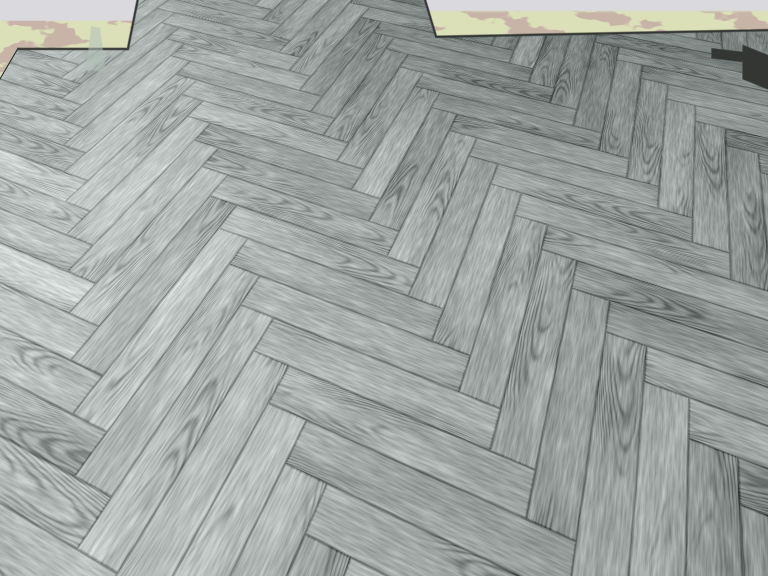
Give the GLSL for this pattern, as a Shadertoy shader.

```glsl
// Grey oak herringbone floor seen in perspective, with bare wall bases at the far edge.
#define PLANK_LENGTH 6.0     // in plank widths
#define HORIZON 0.677        // height of the vanishing line above the canvas
#define VANISH_X 0.078       // where the zigzag columns converge
#define SEAM_WIDTH 0.03
#define SEAM_DARK 0.30
#define FIGURE_DARK 0.17     // strength of the arched growth rings
#define FIBRE_DARK 0.15
#define PLANK_VARIATION 0.08
#define BASE_TONE 0.735
#define CREAM vec3(0.86, 0.88, 0.72)
#define DARK vec3(0.20, 0.21, 0.20)

float hash(vec2 p) {
    return fract(sin(dot(p, vec2(127.1, 311.7))) * 43758.5);
}

// Cellular noise: distance to the nearest scattered point
float cells(vec2 p) {
    vec2 cell = floor(p), f = fract(p);
    float nearest = 2.0;
    for (int y = -1; y <= 1; y++)
        for (int x = -1; x <= 1; x++) {
            vec2 o = vec2(x, y);
            vec2 point = vec2(hash(cell + o), hash(cell + o + 57.3));
            nearest = min(nearest, length(o + point - f));
        }
    return nearest;
}

// Layered sines, roughly -1 to 1
float waves(vec2 p) {
    float sum = 0.0, amp = 0.55;
    for (int i = 0; i < 4; i++) {
        sum += amp * sin(p.x + 1.6 * sin(p.y + float(i)));
        p = mat2(0.8, 0.6, -0.6, 0.8) * p * 1.9 + 1.3;
        amp *= 0.55;
    }
    return sum;
}

// Canvas (y down) to floor, in plank widths along both plank directions
vec2 toFloor(vec2 p) {
    float q = 1.0 / (p.y + HORIZON);
    float u = (p.x - VANISH_X) * q;
    float across = 24.24 * (u - 0.323);
    float toward = 9.675 * u - 38.88 * q + 0.52;
    return 0.5 * vec2(toward + across, toward - across);
}

// xy: place along and across the plank, zw: plank id
vec4 herringbone(vec2 p) {
    vec2 cell = floor(p), f = p - cell;
    float d = cell.x - cell.y;
    float period = floor(d / (2.0 * PLANK_LENGTH));
    float m = d - period * 2.0 * PLANK_LENGTH;
    if (m < PLANK_LENGTH) return vec4(m + f.x, f.y, cell.y, period);
    return vec4(2.0 * PLANK_LENGTH - 1.0 - m + f.y, f.x, cell.x, period + 0.5);
}

// Tone offset from growth rings, fibres and smoky streaks
float woodGrain(vec2 g, float seed, float detail) {
    vec2 shift = vec2(seed * 61.0, seed * 37.0);
    float heart = 0.3 + 0.4 * fract(seed * 17.0) + 0.10 * sin(g.x * 0.9 + seed * 40.0);
    float d = g.y - heart;
    float facing = fract(seed * 29.0) < 0.5 ? -1.0 : 1.0;
    float field = 1.3 * facing * g.x + 19.0 * d * d + 0.65 * waves(g * vec2(0.9, 2.0) + shift);
    float ring = 0.5 + 0.5 * sin(6.2832 * field);
    float figured = smoothstep(-0.05, 0.75, waves(g * vec2(0.55, 1.8) + shift.yx));
    float fibre = cells(g * vec2(1.3, 15.0) + shift) + 0.6 * cells(g * vec2(3.0, 34.0) + shift) - 0.75;
    float smoke = waves(g * vec2(0.7, 4.5) + shift);
    return 0.04 * smoke - FIGURE_DARK * figured * (0.25 + detail * (ring * ring - 0.2))
         + FIBRE_DARK * detail * fibre;
}

vec3 floorColor(vec2 p) {
    vec2 f = toFloor(p);
    float px = 0.7 * max(length(dFdx(f)), length(dFdy(f)));
    vec4 plank = herringbone(f);
    float seed = hash(plank.zw);
    float detail = 1.0 / (1.0 + 40.0 * px * px);
    // Daylight falls from the left, with soft bands on the near floor
    float tone = BASE_TONE - 0.085 * p.x;
    tone += 0.07 * exp(-6.0 * dot(p - vec2(0.15, 0.45), p - vec2(0.15, 0.45)));
    tone -= 0.10 * smoothstep(0.4, 0.0, p.y) * smoothstep(0.1, 0.8, p.x);
    tone += 0.025 * sin(13.0 * p.y + 7.0 * p.x) * smoothstep(0.7, 0.1, p.x) * smoothstep(0.4, 0.7, p.y);
    tone += PLANK_VARIATION * (seed - 0.5) + woodGrain(plank.xy, seed, detail);
    vec2 edge = min(plank.xy, vec2(PLANK_LENGTH, 1.0) - plank.xy);
    float seam = 1.0 - smoothstep(0.0, SEAM_WIDTH + px, min(edge.x, edge.y));
    tone -= SEAM_DARK * seam * SEAM_WIDTH / (SEAM_WIDTH + 0.6 * px);
    return vec3(tone - 0.03, tone, tone - 0.007);
}

float slantedBox(vec2 p, vec2 center, vec2 halfSize, float slant) {
    p -= center;
    p.y -= slant * p.x;
    vec2 d = abs(p) - halfSize;
    return max(d.x, d.y);
}

void mainImage(out vec4 fragColor, in vec2 fragCoord) {
    float px = 1.0 / iResolution.y;
    vec3 color = vec3(0.0);
    for (int i = 0; i < 4; i++) {
        vec2 jitter = 0.5 * vec2(i % 2, i / 2) - 0.25;
        vec2 s = (fragCoord + jitter) * px;
        color += 0.25 * floorColor(vec2(s.x, 1.0 - s.y));
    }
    vec2 p = vec2(fragCoord.x, iResolution.y - fragCoord.y) * px;
    // Wall bases: pale above, cream strip with pink plaster, dark foot
    float leftWall = max(p.y - 0.083, p.x - 0.237 + 0.2 * p.y);
    leftWall = min(leftWall, max(p.x - 0.03, p.y + 1.7 * p.x - 0.135));
    float rightWall = max(p.y - 0.062 + 0.02 * (p.x - 0.75), 0.74 + 0.3 * p.y - p.x);
    float wall = min(leftWall, rightWall);
    float plaster = smoothstep(0.1, 0.4, waves(p * vec2(30.0, 75.0))) * smoothstep(0.012, 0.025, p.y);
    vec3 paint = mix(CREAM, vec3(0.76, 0.66, 0.64), 0.8 * plaster);
    float stripTop = p.x < 0.5 ? 0.036 : 0.019;
    paint = mix(vec3(0.85, 0.85, 0.87), paint, smoothstep(-px, px, p.y - stripTop));
    color = mix(color, DARK, smoothstep(px, -px, wall - 0.004));
    color = mix(color, paint, smoothstep(px, -px, wall));
    // Clear bottle, dark slab and box left on the floor
    float bottle = slantedBox(p, vec2(0.166, 0.085), vec2(0.008 + 0.13 * clamp(p.y - 0.05, 0.0, 0.1), 0.038), 0.2);
    color = mix(color, vec3(0.70, 0.75, 0.72), 0.55 * smoothstep(px, -px, bottle));
    float things = min(slantedBox(p, vec2(1.265, 0.096), vec2(0.03, 0.009), 0.12),
                       slantedBox(p, vec2(1.325, 0.122), vec2(0.036, 0.03), 0.4));
    color = mix(color, DARK, smoothstep(px, -px, things));
    fragColor = vec4(clamp(color, 0.0, 1.0), 1.0);
}
```
